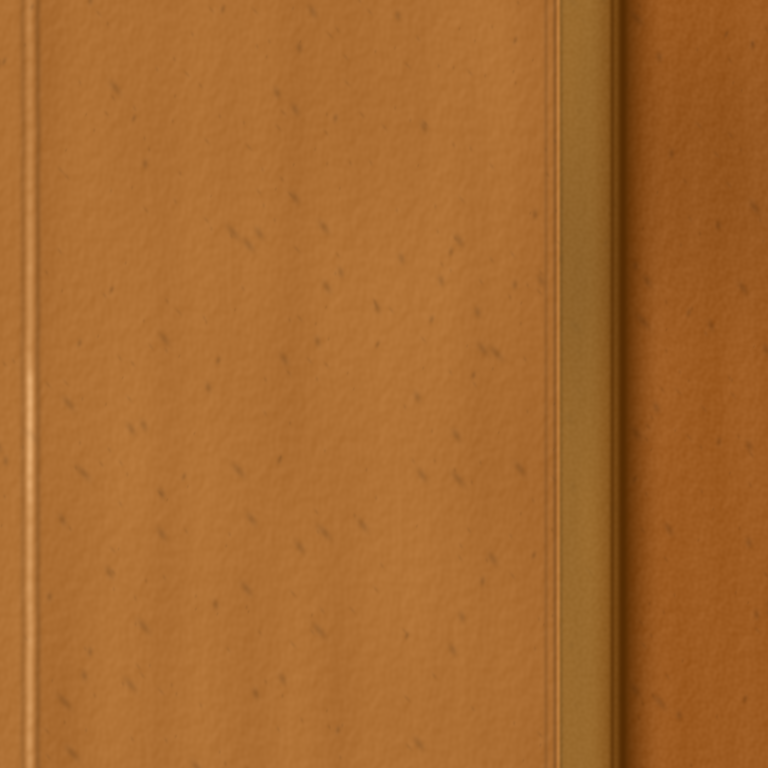
A WebGL 2 fragment shader for this texture:

```glsl
#version 300 es
precision highp float;
// Varnished wooden boards: a lit groove at left, a wide panel, an olive strip and a shadowed seam at right.
uniform vec2 u_resolution;
out vec4 outColor;

const vec3 PANEL = vec3(0.685, 0.440, 0.205);
const vec3 STRIP = vec3(0.600, 0.415, 0.180);
const vec3 STRIP_EDGE = vec3(0.530, 0.335, 0.115);
const vec3 SIDE_BOARD = vec3(0.615, 0.355, 0.130);
const vec3 SIDE_SHADE = vec3(0.490, 0.265, 0.070);
const vec3 SEAM = vec3(0.320, 0.165, 0.010);
const vec3 GLINT = vec3(0.910, 0.690, 0.460);

vec2 hash2(vec2 p) {
  vec3 q = fract(p.xyx * vec3(0.1031, 0.1030, 0.0973));
  q += dot(q, q.yzx + 33.33);
  return fract((q.xx + q.yz) * q.zy);
}

float cornerSlope(vec2 cell, vec2 offset) {
  float angle = 6.2832 * hash2(cell).x;
  return dot(vec2(cos(angle), sin(angle)), offset);
}

// Gradient noise, roughly -0.7 to 0.7
float noise(vec2 p) {
  vec2 i = floor(p), f = fract(p);
  vec2 w = f * f * f * (f * (f * 6.0 - 15.0) + 10.0);
  vec2 e = vec2(0.0, 1.0);
  float low = mix(cornerSlope(i, f), cornerSlope(i + e.yx, f - e.yx), w.x);
  float high = mix(cornerSlope(i + e.xy, f - e.xy), cornerSlope(i + e.yy, f - e.yy), w.x);
  return mix(low, high, w.y);
}

// Soft vertical line with a bell profile
float line(float x, float center, float width) {
  float d = (x - center) / width;
  return exp(-d * d);
}

float band(float y, float from, float to, float blur) {
  return smoothstep(from - blur, from + blur, y) * (1.0 - smoothstep(to - blur, to + blur, y));
}

float surfaceHeight(vec2 p) {
  return noise(p * vec2(62.0, 48.0)) + 0.55 * noise(p * vec2(135.0, 100.0) + 17.0);
}

// Scattered slanted pits, one candidate per cell
float pits(vec2 p, float cells, float density) {
  vec2 q = p * cells, id = floor(q);
  float sum = 0.0;
  for (int j = -1; j <= 1; j++) {
    for (int i = -1; i <= 1; i++) {
      vec2 cell = id + vec2(i, j);
      vec2 chance = hash2(cell + 71.0);
      vec2 d = q - cell - hash2(cell);
      d.x += d.y * (chance.y - 0.3);
      d /= vec2(0.10, 0.16) * (0.6 + 0.7 * chance.y);
      sum += step(chance.x, density) * exp(-dot(d, d));
    }
  }
  return sum;
}

// Broad panel with soft vertical tone bands
vec3 panelColor(vec2 p) {
  float tone = 0.030 * noise(vec2(p.x * 17.0, p.y * 1.5)) + 0.022 * noise(p * 4.0 + 9.0);
  tone -= 0.025 * smoothstep(0.58, 0.73, p.x) + 0.020 * line(p.x, 0.06, 0.03);
  return PANEL + tone * vec3(1.0, 0.95, 0.75);
}

// Olive strip, darker toward its right rim and at mid height
vec3 stripColor(vec2 p) {
  vec3 c = mix(STRIP, STRIP_EDGE, smoothstep(0.765, 0.800, p.x));
  return c * (1.0 - 0.07 * line(p.y, 0.66, 0.16) + 0.03 * noise(p * vec2(30.0, 5.0)));
}

// Board in the shade of the strip
vec3 sideColor(vec2 p) {
  vec3 c = mix(SIDE_SHADE, SIDE_BOARD, smoothstep(0.812, 0.868, p.x));
  c *= 1.0 - 0.05 * band(p.y, 0.62, 0.92, 0.12) * smoothstep(0.82, 0.86, p.x);
  return c + 0.025 * noise(vec2(p.x * 24.0, p.y * 3.0));
}

// Left groove: dark flanks and a glint of uneven strength
vec3 addGroove(vec3 c, vec2 p) {
  float x = p.x + 0.0012 * noise(vec2(3.0, p.y * 14.0));
  c *= 1.0 - 0.13 * line(x, 0.0495, 0.004) - 0.09 * line(x, 0.0300, 0.004);
  float glint = 0.30 + 0.28 * band(p.y, 0.00, 0.35, 0.04);
  glint += 0.18 * band(p.y, 0.35, 0.74, 0.10) + 0.45 * band(p.y, 0.355, 0.52, 0.025);
  glint *= 0.92 + 0.35 * noise(vec2(8.0, p.y * 70.0));
  return mix(c, GLINT, clamp(glint, 0.0, 1.0) * line(x, 0.0390, 0.0052));
}

void main() {
  vec2 p = gl_FragCoord.xy / u_resolution;
  float onStrip = smoothstep(0.726, 0.732, p.x);
  float onSide = smoothstep(0.804, 0.813, p.x);
  vec3 c = mix(mix(panelColor(p), stripColor(p), onStrip), sideColor(p), onSide);

  // Fine relief lit from the upper left, and pits
  float relief = surfaceHeight(p) - surfaceHeight(p + vec2(-0.003, 0.004));
  float smoothness = 1.0 - 0.65 * onStrip * (1.0 - onSide);
  c += 0.026 * relief * smoothness;
  c += 0.012 * noise(p * 170.0) * (0.5 + onStrip);
  float pitDepth = pits(p, 22.0, 0.24) + 0.5 * pits(p + 3.7, 46.0, 0.18);
  c *= 1.0 - 0.11 * pitDepth * smoothness;

  // Edges
  c = addGroove(c, p);
  c *= 1.0 - 0.16 * line(p.x, 0.7225, 0.0028) - 0.10 * line(p.x, 0.7310, 0.0025);
  c += vec3(0.07, 0.06, 0.04) * line(p.x, 0.7270, 0.0022);
  c *= 1.0 - 0.10 * line(p.x, 0.7110, 0.0030);
  c = mix(c, SEAM, 0.60 * line(p.x, 0.7975, 0.0035));
  c = mix(c, SEAM, 0.92 * line(p.x, 0.8110, 0.0075));
  c = mix(c, SEAM, 0.30 * line(p.x, 0.8200, 0.0130));
  outColor = vec4(clamp(c, 0.0, 1.0), 1.0);
}
```
